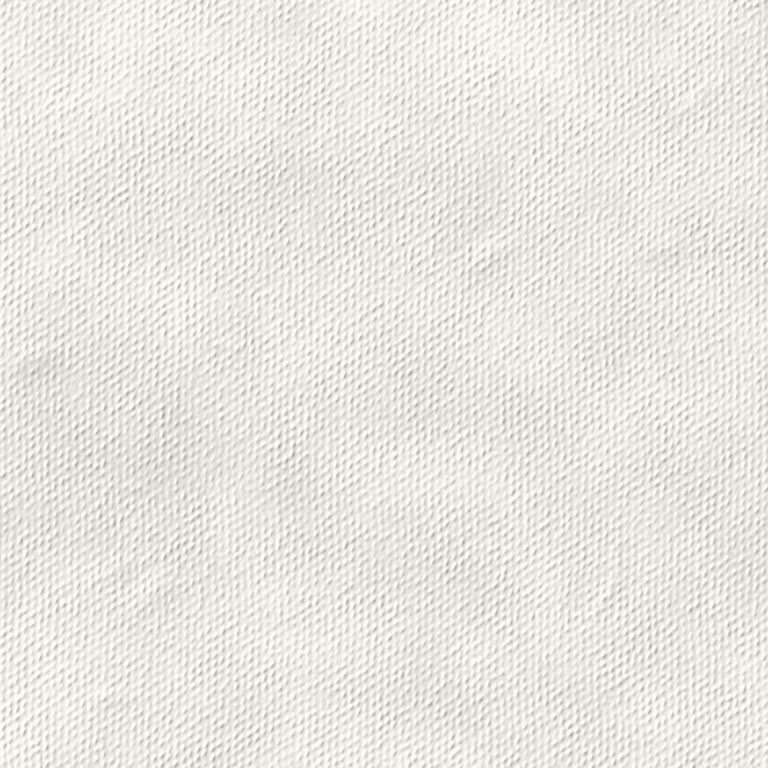
Write a Shadertoy shader that draws this texture.

```glsl
// Off-white woven canvas cloth with staggered thread chains, soft folds and faint creases.

const vec3  CLOTH_TINT   = vec3(0.0, -0.010, -0.029);  // warm offset from grey
const float BASE_TONE    = 0.921;
const float TOP_TONE     = 0.995;
const float TOP_SOFTNESS = 0.013;
const vec2  THREADS      = vec2(106.0, 82.0);          // columns and rows per canvas
const float JITTER       = 0.25;
const float GRAIN_ANGLE  = 0.85;                       // radians from horizontal
const vec2  GRAIN_SHARP  = vec2(6.5, 14.0);            // falloff along and across
const float GRAIN_RELIEF = 0.95;
const float SHADOW_BOOST = 1.2;
const float RIB_AMOUNT   = 0.022;
const float FIBRE_AMOUNT = 0.065;
const float CLOUD_AMOUNT = 0.050;
const float FOLD_AMOUNT  = 0.019;
const float CREASE_DEPTH = 0.13;
const int   CREASES      = 10;
const float TAU          = 6.28319;

vec2 hash22(vec2 p) {
    vec3 q = fract(vec3(p.xyx) * vec3(0.1031, 0.1030, 0.0973));
    q += dot(q, q.yzx + 33.33);
    return fract((q.xx + q.yz) * q.zy);
}

float valueNoise(vec2 p) {
    vec2 i = floor(p), f = fract(p);
    f = f * f * (3.0 - 2.0 * f);
    float low  = mix(hash22(i).x, hash22(i + vec2(1, 0)).x, f.x);
    float high = mix(hash22(i + vec2(0, 1)).x, hash22(i + vec2(1, 1)).x, f.x);
    return mix(low, high, f.y);
}

// x runs along a stroke at the given angle, y points to the light at the upper left
vec2 strokeAxes(vec2 d, float angle) {
    float c = cos(angle), s = sin(angle);
    return vec2(c * d.x + s * d.y, c * d.y - s * d.x);
}

// Slope toward the light of bumps chained in columns, every other column half a step up
float weaveSlope(vec2 p) {
    float slope = 0.0;
    for (int i = -1; i <= 1; i++) {
        float column = floor(p.x) + float(i);
        float shift = 0.5 * mod(column, 2.0);
        for (int j = -1; j <= 1; j++) {
            vec2 cell = vec2(column, floor(p.y - shift) + float(j));
            vec2 rnd = hash22(cell + 17.0);
            vec2 traits = hash22(cell + 71.0);
            vec2 centre = cell + vec2(0.5, 0.5 + shift) + (rnd - 0.5) * JITTER;
            vec2 d = strokeAxes(p - centre, GRAIN_ANGLE + 0.5 * (traits.y - 0.5));
            float height = 0.5 + traits.x;
            slope += height * d.y * exp(-dot(GRAIN_SHARP, d * d));
        }
    }
    return slope;
}

// Broad uneven shading from warped, layered sines
float foldShade(vec2 uv) {
    vec2 p = uv + 0.06 * sin(uv.yx * vec2(11.0, 8.0) + vec2(0.7, 2.1));
    float shade = 0.0, weight = 0.6, angle = 0.5;
    vec2 frequency = vec2(5.0, 9.0);
    for (int k = 0; k < 5; k++) {
        shade += weight * sin(p.x * frequency.x * cos(angle) - p.y * frequency.y + angle * 5.0);
        frequency *= 1.5;
        weight *= 0.75;
        angle += 1.3;
        p += 0.025 * sin(p.yx * 14.0 + angle);
    }
    float middleBand = exp(-pow((uv.y - 0.42) / 0.13, 2.0));
    return shade * 0.75 - 1.4 * middleBand + 0.4;
}

// Short bent wrinkles, bright on the lit side and dark on the other
float creaseShade(vec2 uv) {
    float shade = 0.0;
    for (int k = 0; k < CREASES; k++) {
        vec2 centre = hash22(vec2(float(k) * 7.0 + 3.0, 29.0));
        vec2 rnd = hash22(vec2(float(k) * 5.0 + 11.0, 53.0));
        vec2 d = strokeAxes(uv - centre, 0.8 + (rnd.x - 0.5) * 1.8);
        d.y += 4.0 * (rnd.y - 0.5) * d.x * d.x + 0.014 * (valueNoise(uv * 35.0) - 0.5);
        float across = d.y / mix(0.006, 0.017, rnd.y);
        float along = d.x / mix(0.025, 0.06, rnd.x);
        shade += across * exp(-across * across - along * along) * (0.4 + 0.6 * rnd.x);
    }
    return shade;
}

void mainImage(out vec4 fragColor, in vec2 fragCoord) {
    vec2 uv = fragCoord / iResolution.xy;

    // Threads wander a little from straight lines
    vec2 wander = 0.0016 * sin(uv.yx * vec2(15.0, 13.0) + 2.0 * sin(uv * 5.0))
                + 0.0005 * sin(uv.yx * vec2(53.0, 47.0) + 3.0 * uv);
    vec2 thread = (uv + wander) * THREADS;
    float grain = weaveSlope(thread);
    grain *= 0.7 + 0.6 * valueNoise(uv * 24.0);
    grain *= grain < 0.0 ? SHADOW_BOOST : 1.0;

    // Upright ribs come and go between the columns
    float rib = cos(TAU * (thread.x - 0.32)) * valueNoise(uv * vec2(34.0, 18.0) + 9.0);

    // Fine fibres lit from the upper left
    vec2 fibreAt = uv * vec2(240.0, 220.0);
    float fibre = valueNoise(fibreAt) - valueNoise(fibreAt + vec2(-0.7, 0.5));

    float clouds = 0.6 * valueNoise(uv * 13.0 + 5.0) + 0.4 * valueNoise(uv * 31.0) - 0.5;

    float tone = BASE_TONE
               + GRAIN_RELIEF * grain
               + RIB_AMOUNT * rib
               + FIBRE_AMOUNT * fibre
               + CLOUD_AMOUNT * clouds
               + FOLD_AMOUNT * foldShade(uv)
               + CREASE_DEPTH * creaseShade(uv);

    // Roll off highlights softly
    tone = TOP_TONE - TOP_SOFTNESS * log(1.0 + exp((TOP_TONE - tone) / TOP_SOFTNESS));

    fragColor = vec4(clamp(vec3(tone) + CLOTH_TINT, 0.0, 1.0), 1.0);
}
```
